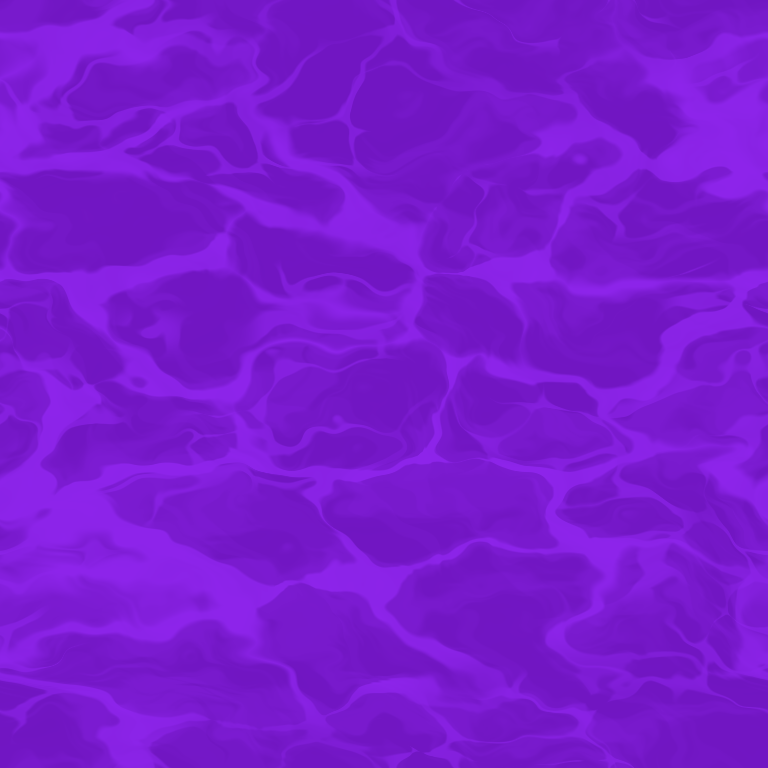
Reproduce this texture procedurally as a Shadertoy shader.

```glsl
// Seamless violet water surface: a web of ragged bright veins over deep, faintly brushed cells.

#define DEEP_VIOLET  vec3(0.436, 0.083, 0.752)
#define LIT_VIOLET   vec3(0.552, 0.143, 0.918)
#define WEB_CELLS    vec2(4.0, 8.0)    // large cells per tile
#define WISP_CELLS   vec2(8.0, 14.0)   // small cells per tile
#define VEIN_WIDTH   0.06
#define KNOT_WIDTH   0.30              // extra width where veins meet
#define KNOT_FALLOFF 6.5
#define WARP_AMOUNT  vec2(0.32, 0.17)
#define ROUGHNESS    0.56              // weight of each finer octave

vec2 hash2(vec2 p) {
    vec3 q = fract(p.xyx * vec3(0.1031, 0.1030, 0.0973));
    q += dot(q, q.yzx + 33.33);
    return fract((q.xx + q.yz) * q.zy);
}

// Wraps a whole cell index; the half step guards against rounding at the border
vec2 wrapCell(vec2 cell, vec2 period) {
    return floor(mod(cell + 0.5, period));
}

// Value noise that wraps after "period" lattice cells
float wrapNoise(vec2 p, vec2 period, float seed) {
    vec2 i = floor(p), f = fract(p);
    f = f * f * (3.0 - 2.0 * f);
    vec2 lo = wrapCell(i, period) + seed;
    vec2 hi = wrapCell(i + 1.0, period) + seed;
    float bottom = mix(hash2(lo).x, hash2(vec2(hi.x, lo.y)).x, f.x);
    float top = mix(hash2(vec2(lo.x, hi.y)).x, hash2(hi).x, f.x);
    return mix(bottom, top, f.y);
}

// Octaves of wrapping noise, normalised to 0..1
float layeredNoise(vec2 uv, vec2 cells, int octaves, float seed) {
    float sum = 0.0, total = 0.0, weight = 1.0;
    for (int i = 0; i < octaves; i++) {
        sum += weight * wrapNoise(uv * cells, cells, seed + 17.0 * float(i));
        total += weight;
        weight *= ROUGHNESS;
        cells *= 2.0;
    }
    return sum / total;
}

// Distances to the three nearest points of a wrapping cellular pattern
vec3 nearestThree(vec2 p, vec2 period, float seed) {
    vec2 home = floor(p);
    vec3 near = vec3(9.0);
    for (int y = -2; y <= 2; y++) {
        for (int x = -2; x <= 2; x++) {
            vec2 cell = home + vec2(x, y);
            float d = distance(p, cell + hash2(wrapCell(cell, period) + seed));
            if (d < near.x) near = vec3(d, near.xy);
            else if (d < near.y) near = vec3(near.x, d, near.y);
            else near.z = min(near.z, d);
        }
    }
    return near;
}

// Signed distance to the veins between cells, negative inside; "cut" breaks the thin parts
float veinDistance(vec2 uv, vec2 cells, float seed, float scale, float cut) {
    vec3 near = nearestThree(uv * cells, cells, seed);
    float knot = near.z - near.x;
    float width = scale * (VEIN_WIDTH + KNOT_WIDTH * exp(-KNOT_FALLOFF * knot));
    return near.y - near.x - width + cut;
}

float cover(float d, float softness) {
    return 1.0 - smoothstep(-softness, softness, d);
}

void mainImage(out vec4 fragColor, in vec2 fragCoord) {
    vec2 uv = fragCoord / iResolution.xy;

    // Bend and wrinkle the surface
    vec2 bend = vec2(layeredNoise(uv, vec2(4.0, 6.0), 4, 11.0),
                     layeredNoise(uv, vec2(4.0, 6.0), 4, 113.0)) - 0.5;
    vec2 flow = uv + WARP_AMOUNT * bend;

    // Brush strokes: level ones, and slanted ones that fray the veins
    float streak = layeredNoise(flow + 0.3 * bend.yx, vec2(5.0, 18.0), 4, 307.0);
    vec2 slanted = vec2(flow.x, flow.y + flow.x);
    float stroke = layeredNoise(slanted, vec2(7.0, 22.0), 3, 809.0);

    // Regional strength, breaks and local blur
    float strength = smoothstep(0.30, 0.58, layeredNoise(uv, vec2(3.0, 4.0), 2, 211.0));
    float breaks = 1.0 - smoothstep(0.28, 0.55, layeredNoise(flow, vec2(7.0, 11.0), 2, 401.0));
    float blur = smoothstep(0.45, 0.75, layeredNoise(flow, vec2(6.0, 12.0), 2, 457.0));

    // Main web and finer wisps
    float fray = 0.22 * (0.5 - stroke);
    float web = veinDistance(flow, WEB_CELLS, 503.0, mix(0.3, 1.1, strength), 0.09 * breaks + fray);
    float wisp = veinDistance(flow + 0.08 * bend.yx, WISP_CELLS, 601.0, 0.75, 0.08 * breaks + fray);
    float wispMask = smoothstep(0.47, 0.62, layeredNoise(uv, vec2(5.0, 7.0), 2, 701.0));

    // Deep water with faint brushed patches
    float light = 0.01 + 0.12 * streak;
    light += 0.20 * smoothstep(0.54, 0.68, streak) + 0.10 * smoothstep(0.55, 0.65, stroke);

    // Dim ragged fringe beside the veins
    float fringe = cover(web - 0.07 - 0.7 * (streak - 0.48), 0.07);
    light = mix(light, 0.28 + 0.2 * stroke, fringe * mix(0.3, 0.95, strength));

    // Wisps, then the bright web
    float veinLight = 0.66 + 0.25 * streak + 0.25 * stroke;
    light = mix(light, 0.85 * veinLight, cover(wisp, 0.05) * wispMask * 0.85);
    light = mix(light, veinLight, cover(web, mix(0.028, 0.09, blur)) * mix(0.4, 1.0, strength));

    fragColor = vec4(mix(DEEP_VIOLET, LIT_VIOLET, clamp(light, 0.0, 1.0)), 1.0);
}
```
